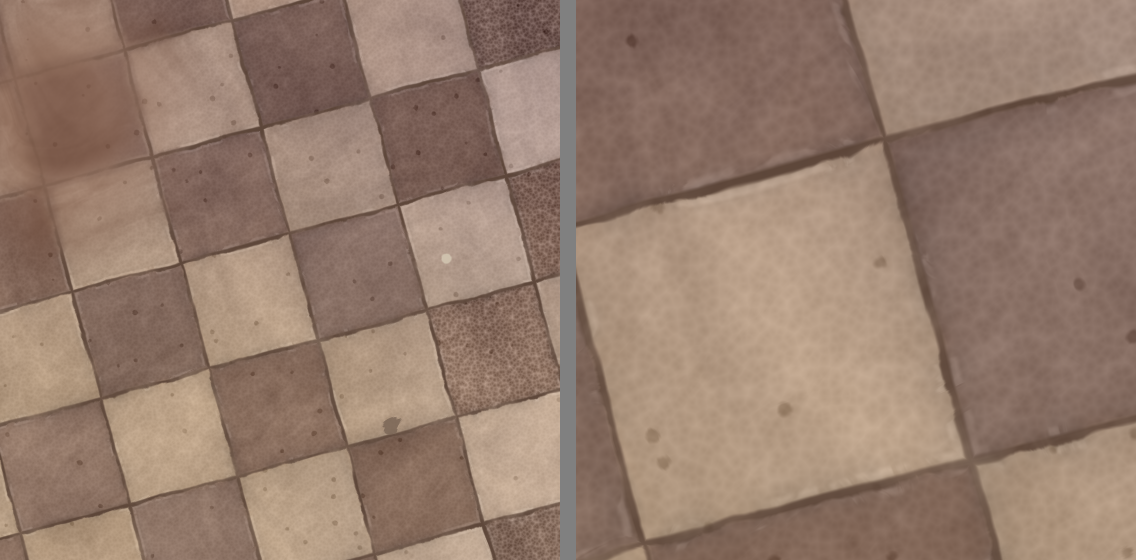
Left, the full canvas; right, a detail of the centre.
Give the GLSL for this texture, as a WebGL 1 fragment shader.

```glsl
precision highp float;
// Worn checkerboard of square clay tiles, turned about fifteen degrees.
// A rotated grid gives the checks and joints; layered sines add stains and
// wobble, cellular noise adds grain and pits, and one corner is smudged.

uniform vec2 u_resolution;

const float TILT = 0.262;
const vec2 TILE_SIZE = vec2(0.2009, 0.1968);
const vec2 GRID_ORIGIN = vec2(0.517, 0.583);
const vec3 JOINT = vec3(0.35, 0.26, 0.21);
const vec3 SMUDGE = vec3(0.54, 0.39, 0.31);

float hash(vec2 p) {
  p = fract(p * vec2(0.1031, 0.1173) + 0.37);
  p += dot(p, p.yx + 33.33);
  return fract((p.x + p.y) * p.x * 7.13);
}

// Layered, warped sines: soft stains centred on zero.
float clouds(vec2 p) {
  float sum = 0.0;
  float amp = 0.5;
  for (int i = 0; i < 5; i++) {
    p = mat2(0.8, 0.6, -0.6, 0.8) * p * 1.7 + sin(p.yx * 1.3);
    sum += amp * sin(p.x) * sin(p.y + 1.0);
    amp *= 0.6;
  }
  return sum;
}

// Cellular noise: x is the distance to the nearest seed, y its random id.
vec2 cellular(vec2 p) {
  vec2 base = floor(p);
  vec2 nearest = vec2(9.0, 0.0);
  for (int j = -1; j <= 1; j++) {
    for (int i = -1; i <= 1; i++) {
      vec2 cell = base + vec2(float(i), float(j));
      vec2 seed = cell + vec2(hash(cell), hash(cell + 51.7));
      float d = distance(p, seed);
      if (d < nearest.x) nearest = vec2(d, hash(cell + 17.3));
    }
  }
  return nearest;
}

// Ragged round mark, 1 inside and 0 outside.
float blot(vec2 p, vec2 center, float radius, float rag) {
  float d = length(p - center) + rag * clouds(p * 45.0);
  return 1.0 - smoothstep(radius - 0.002, radius + 0.002, d);
}

// Fired clay, paler toward the bottom and cooler toward the right.
vec3 clayColor(vec2 p, float lightness) {
  float low = 1.0 - smoothstep(0.25, 0.85, p.y);
  vec3 dark = mix(vec3(0.475, 0.373, 0.345), vec3(0.55, 0.445, 0.385), low);
  vec3 pale = mix(vec3(0.665, 0.56, 0.50), vec3(0.73, 0.628, 0.525), low);
  pale += vec3(0.01, 0.02, 0.045) * smoothstep(0.4, 1.0, p.x);
  return mix(dark, pale, lightness);
}

void main() {
  float pixel = 1.0 / min(u_resolution.x, u_resolution.y);
  vec2 p = gl_FragCoord.xy * pixel;
  float stain = clouds(p * 11.0);
  float fine = clouds(p * 42.0 + 3.0);
  float smudge = 1.0 - smoothstep(0.06, 0.27, length((p - vec2(0.11, 0.80)) * vec2(1.0, 0.8)) + 0.05 * stain);

  // Rotated grid with slightly uneven edges.
  float c = cos(TILT);
  float s = sin(TILT);
  vec2 grid = mat2(c, -s, s, c) * (p - GRID_ORIGIN) / TILE_SIZE;
  grid += 0.018 * vec2(clouds(p * 9.0), clouds(p * 9.0 + 7.0));
  grid += 0.008 * fine;
  vec2 tile = floor(grid);
  vec2 local = fract(grid);
  vec2 edge = min(local, 1.0 - local) * TILE_SIZE;
  float border = min(edge.x, edge.y);

  // Checks, blurred where the floor is smudged.
  vec2 side = mod(tile, 2.0) * 2.0 - 1.0;
  vec2 wave = side * smoothstep(0.0, 0.003 + pixel + 0.022 * smudge, edge);
  float lightness = 0.5 + 0.5 * wave.x * wave.y;
  vec3 color = clayColor(p, lightness);

  // Tone of each tile, stains and faint brushed streaks.
  float inside = smoothstep(0.0, 0.012, border);
  color += inside * 0.055 * (hash(tile + 40.0) - 0.5);
  color += vec3(0.012, 0.0, -0.012) * inside * (hash(tile + 71.0) - 0.5);
  color += vec3(0.055, 0.052, 0.045) * stain + 0.025 * fine;
  color += 0.016 * clouds(vec2(p.x + p.y, 5.0 * (p.y - p.x)) * 14.0);

  // Grain, coarse on the dark tiles at the right, and sparse pits.
  float rough = smoothstep(0.9, 1.5, tile.x - 0.26 * tile.y) * (1.0 - lightness);
  float grain = cellular(p * 165.0).x + 0.6 * cellular(p * 85.0 + 9.0).x - 0.75;
  color += grain * mix(0.045, 0.17, rough) * (1.0 - 0.7 * smudge);
  vec2 pit = cellular(p * 26.0);
  color -= 0.10 * step(0.80, pit.y) * (1.0 - smoothstep(0.05, 0.13, pit.x + 0.08 * fine));

  // Grime along the borders, pale worn rims and thin dark joints.
  color *= 1.0 - (0.13 + 0.16 * fine) * exp(-border / 0.009);
  float rim = smoothstep(0.002, 0.005, border) * (1.0 - smoothstep(0.006, 0.010, border));
  color += 0.07 * rim * smoothstep(0.0, 0.4, stain + fine) * (1.0 - smudge);
  vec2 halfWidth = vec2(0.0019 + 0.0012 * fine);
  vec2 joint = 1.0 - smoothstep(halfWidth - 0.001, halfWidth + 0.001 + pixel, edge);
  float wear = clamp(0.68 + 0.5 * clouds(p * 16.0 + 5.0), 0.25, 0.9);
  color = mix(color, JOINT, max(joint.x, joint.y) * wear * (1.0 - 0.75 * smudge));

  // Reddish smudge and two larger chips.
  color = mix(color, SMUDGE + 0.06 * stain, 0.65 * smudge);
  color = mix(color, vec3(0.47, 0.39, 0.33), 0.8 * blot(p, vec2(0.698, 0.238), 0.014, 0.012));
  color = mix(color, vec3(0.82, 0.77, 0.69), 0.9 * blot(p, vec2(0.798, 0.538), 0.008, 0.003));
  gl_FragColor = vec4(color, 1.0);
}
```
